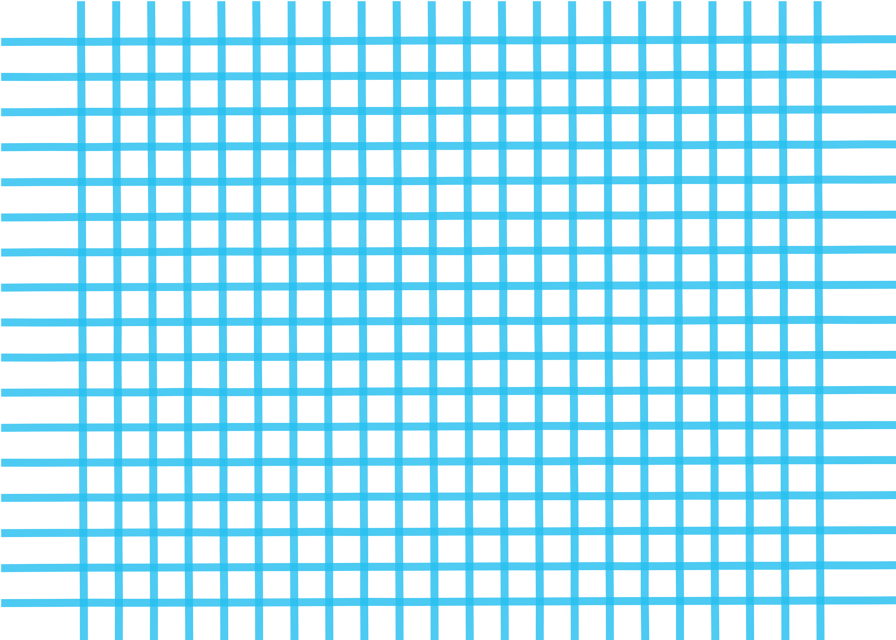
Write a Shadertoy shader that draws this pattern.

```glsl
float hash(vec2 p) {
    vec3 q = fract(vec3(p.xyx) * 0.1031);
    q += dot(q, q.yzx + 33.33);
    return fract((q.x + q.y) * q.z);
}

// Smooth variation along a stroke, different for each line
float strokeNoise(float along, float line) {
    float cell = floor(along);
    float t = smoothstep(0.0, 1.0, along - cell);
    return mix(hash(vec2(cell, line)), hash(vec2(cell + 1.0, line)), t) - 0.5;
}

// Ink opacity of a limited row of evenly spaced strokes
float strokes(float across, float along, float count, float seed) {
    const float pitch = 0.0548;
    float line = clamp(round(across / pitch), 0.0, count - 1.0);
    float wobble = 0.0005 * strokeNoise(along * 14.0, line + seed);
    float dist = abs(across - line * pitch + wobble) - 0.0062;
    float soft = 0.8 / iResolution.y;
    float body = 1.0 - smoothstep(-soft, soft, dist);
    float start = smoothstep(-soft, soft, along - 0.0018);
    float tone = 0.82 + 0.03 * strokeNoise(along * 9.0, line + seed + 50.0);
    // Ink gathers slightly at the rims
    tone += 0.03 * smoothstep(-0.0035, -0.001, dist);
    return body * start * tone;
}

void mainImage(out vec4 fragColor, in vec2 fragCoord) {
    // Height is one unit, measured down from the top left
    vec2 p = vec2(fragCoord.x, iResolution.y - fragCoord.y) / iResolution.y;

    // Each family leans slightly away from the canvas axes
    float vertical = strokes(p.x - 0.1266 - 0.0045 * p.y, p.y, 22.0, 7.0);
    float horizontal = strokes(p.y - 0.0656 + 0.0031 * p.x, p.x, 17.0, 131.0);

    // Translucent layers darken where they cross
    vec3 ink = vec3(0.15, 0.75, 0.94);
    vec3 color = mix(vec3(1.0), ink, horizontal);
    color = mix(color, ink, vertical);
    fragColor = vec4(color, 1.0);
}
```
